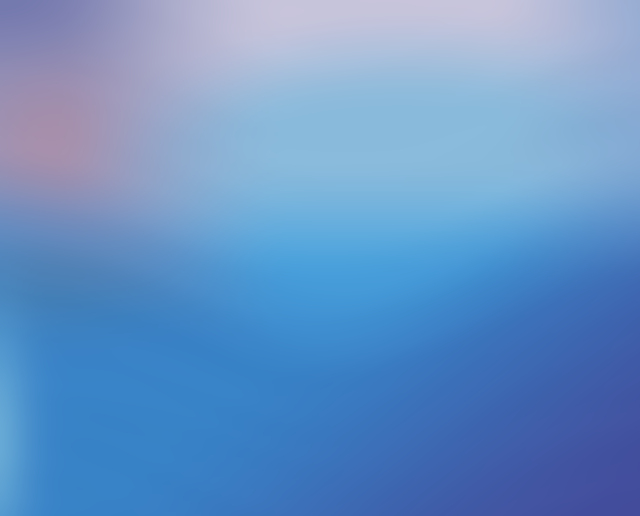
Reproduce this background procedurally as a Shadertoy shader.

```glsl
// A soft blurred backdrop: a pale sky bulging down into azure and indigo,
// with mauve haze on the left and a cyan glow low on the left edge.
// Built from layered smooth gradients, elliptical glows and faint noise streaks.

// Lower field
const vec3 AZURE  = vec3(0.22, 0.51, 0.78);
const vec3 INDIGO = vec3(0.26, 0.30, 0.61);
const vec3 STEEL  = vec3(0.28, 0.49, 0.69);
const vec3 AQUA   = vec3(0.41, 0.67, 0.84);

// Upper field
const vec3 CYAN       = vec3(0.29, 0.64, 0.87);
const vec3 PALE_SKY   = vec3(0.54, 0.73, 0.86);
const vec3 LILAC      = vec3(0.78, 0.77, 0.86);
const vec3 PERIWINKLE = vec3(0.50, 0.63, 0.81);
const vec3 MAUVE      = vec3(0.58, 0.59, 0.74);
const vec3 ROSE       = vec3(0.65, 0.56, 0.67);
const vec3 VIOLET     = vec3(0.45, 0.47, 0.68);

// Shape of the sky's lower edge, as heights on the unit canvas
const float EDGE_HEIGHT   = 0.58;
const float EDGE_SOFTNESS = 0.15;
const float BULGE_DEPTH   = 0.19;
const float BULGE_CENTRE  = 0.52;
const float BULGE_WIDTH   = 0.30;

const float STREAK_STRENGTH = 0.010;
const vec2  STREAK_SCALE    = vec2(3.0, 17.0);

vec2 hashGradient(vec2 cell) {
    vec2 q = vec2(dot(cell, vec2(127.1, 311.7)), dot(cell, vec2(269.5, 183.3)));
    return 2.0 * fract(sin(q) * 43758.5) - 1.0;
}

float gradientNoise(vec2 p) {
    vec2 cell = floor(p);
    vec2 f = fract(p);
    vec2 u = f * f * f * (f * (f * 6.0 - 15.0) + 10.0);
    vec2 e = vec2(0.0, 1.0);
    float a = dot(hashGradient(cell), f);
    float b = dot(hashGradient(cell + e.yx), f - e.yx);
    float c = dot(hashGradient(cell + e.xy), f - e.xy);
    float d = dot(hashGradient(cell + e.yy), f - e.yy);
    return mix(mix(a, b, u.x), mix(c, d, u.x), u.y);
}

// Gaussian ellipse: 1 at its centre, fading outward
float glow(vec2 p, vec2 centre, vec2 radius) {
    vec2 d = (p - centre) / radius;
    return exp(-dot(d, d));
}

// Azure fading diagonally to indigo, with a steel shade at the left
vec3 lowerField(vec2 p) {
    float diagonal = p.x + 1.0 - p.y;
    vec3 col = mix(AZURE, INDIGO, smoothstep(1.1, 2.0, diagonal));
    return mix(col, STEEL, 0.8 * glow(p, vec2(0.08, 0.46), vec2(0.20, 0.10)));
}

// Cyan rising through pale sky to lilac, with haze on both sides
vec3 upperField(vec2 p) {
    vec3 col = mix(CYAN, PALE_SKY, smoothstep(0.45, 0.70, p.y));
    float arch = 0.6 * (p.x - 0.65) * (p.x - 0.65);
    col = mix(col, LILAC, smoothstep(0.78, 1.0, p.y + arch));
    col = mix(col, PERIWINKLE, 0.7 * smoothstep(0.75, 1.05, p.x));

    vec3 haze = mix(MAUVE, ROSE, glow(p, vec2(0.08, 0.74), vec2(0.13, 0.17)));
    haze = mix(haze, VIOLET, glow(p, vec2(0.0, 1.02), vec2(0.20, 0.14)));
    return mix(haze, col, smoothstep(0.08, 0.46, p.x));
}

void mainImage(out vec4 fragColor, in vec2 fragCoord) {
    vec2 p = fragCoord / iResolution.xy;

    // Join the fields along the curved, blurred edge
    float offset = (p.x - BULGE_CENTRE) / BULGE_WIDTH;
    float bulge = BULGE_DEPTH * exp(-offset * offset);
    float height = p.y + bulge;
    float sky = smoothstep(EDGE_HEIGHT - EDGE_SOFTNESS,
                           EDGE_HEIGHT + EDGE_SOFTNESS, height);
    vec3 col = mix(lowerField(p), upperField(p), sky);

    // Light spilling in from the lower left edge
    col = mix(col, AQUA, glow(p, vec2(-0.01, 0.15), vec2(0.055, 0.22)));

    // Faint brushed streaks following the bulge
    col += STREAK_STRENGTH * gradientNoise(vec2(p.x, height) * STREAK_SCALE);

    fragColor = vec4(clamp(col, 0.0, 1.0), 1.0);
}
```
